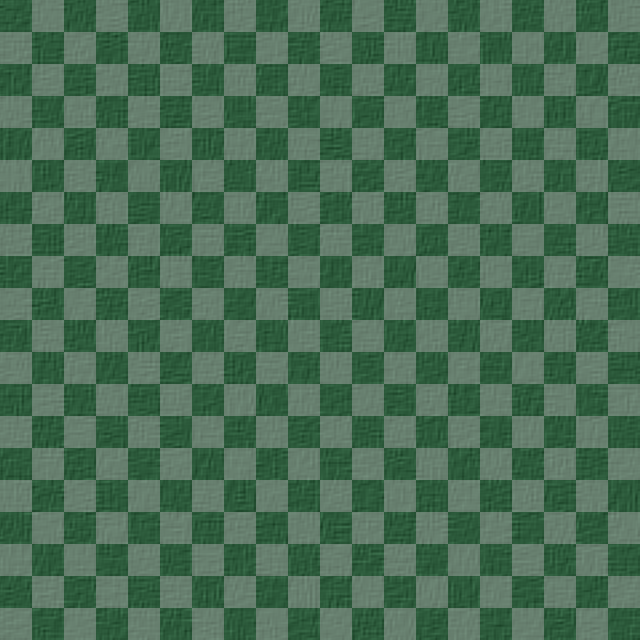
Give the GLSL for this pattern, as a WebGL 2 fragment shader.

```glsl
#version 300 es
precision highp float;
// Two-tone green checkerboard printed on a finely embossed canvas weave.

uniform vec2 u_resolution;
out vec4 fragColor;

const float PI = 3.14159265;
const float SQUARES = 20.0;                     // squares across and down
const vec2 THREADS = vec2(72.0, 240.0);         // noise cells along and across a thread
const vec2 LIGHT_STEP = vec2(-0.0012, 0.0012);  // offset toward the upper-left light

const vec3 DARK_GREEN = vec3(0.172, 0.352, 0.230);
const vec3 SAGE_GREEN = vec3(0.405, 0.500, 0.435);
const vec3 DARK_RELIEF = vec3(0.150, 0.205, 0.170);
const vec3 SAGE_RELIEF = vec3(0.095, 0.125, 0.110);

float hash(vec2 cell) {
    vec3 q = fract(cell.xyx * vec3(0.1031, 0.1030, 0.0973));
    q += dot(q, q.yzx + 33.33);
    return fract((q.x + q.y) * q.z);
}

// Value noise that wraps after a whole number of cells.
float wrappedNoise(vec2 uv, vec2 cells, float seed) {
    vec2 p = uv * cells;
    vec2 cell = floor(p);
    vec2 f = fract(p);
    f = f * f * (3.0 - 2.0 * f);
    vec2 a = mod(cell, cells);
    vec2 b = mod(cell + 1.0, cells);
    float low = mix(hash(a + seed), hash(vec2(b.x, a.y) + seed), f.x);
    float high = mix(hash(vec2(a.x, b.y) + seed), hash(b + seed), f.x);
    return mix(low, high, f.y);
}

// Irregular warp and weft threads, each dominating in patches.
float weaveHeight(vec2 uv) {
    float weft = wrappedNoise(uv, THREADS, 11.0);
    float warp = wrappedNoise(uv, THREADS.yx, 47.0);
    float patches = wrappedNoise(uv, vec2(40.0), 83.0);
    return mix(weft, warp, mix(0.25, 0.75, patches));
}

// 1 on sage squares, 0 on dark squares, with edges one pixel wide.
float checker(vec2 uv, float squares, vec2 pixel) {
    vec2 side = sin(PI * squares * uv) / (0.5 * PI * squares * pixel);
    side = clamp(side, -1.0, 1.0);
    return 0.5 + 0.5 * side.x * side.y;
}

void main() {
    vec2 pixel = 1.0 / u_resolution;
    vec2 uv = gl_FragCoord.xy * pixel;

    // Slopes facing the light brighten, the others darken.
    float slope = weaveHeight(uv) - weaveHeight(uv + LIGHT_STEP);
    float relief = clamp(slope * 1.5, -0.6, 0.6);

    float sage = checker(uv, SQUARES, pixel);
    vec3 color = mix(DARK_GREEN, SAGE_GREEN, sage);
    color += relief * mix(DARK_RELIEF, SAGE_RELIEF, sage);
    fragColor = vec4(color, 1.0);
}
```
